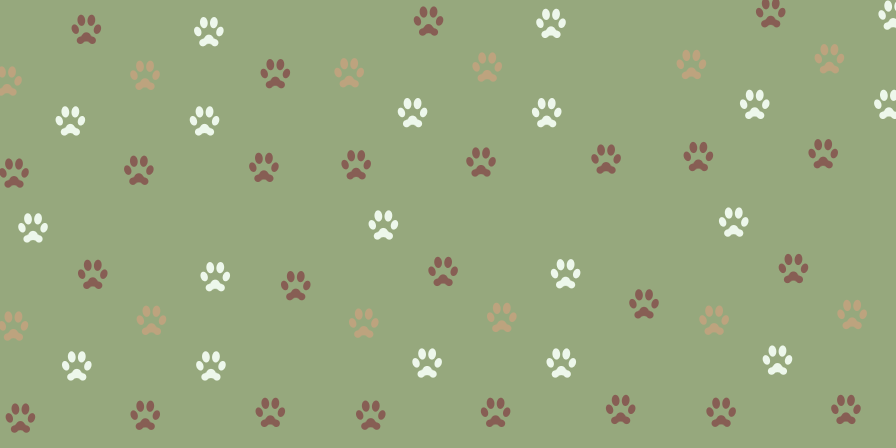
Reproduce this pattern procedurally as a Shadertoy shader.

```glsl
// Rows of brown, tan and white paw prints scattered on sage green.
#define CANVAS_UNITS 384.0               // layout units per canvas height
#define COLUMNS 3
#define ROWS 2
#define PRINTS 10
#define UPPER_STEP vec2(293.3, -7.1)     // column step of the upper row
#define LOWER_STEP vec2(300.3, -2.5)     // column step of the lower row
#define ROW_STEP vec2(5.5, 210.0)
#define SAGE vec3(0.59, 0.66, 0.49)
#define BROWN vec3(0.53, 0.37, 0.33)
#define TAN vec3(0.74, 0.64, 0.495)
#define WHITE vec3(0.93, 0.97, 0.92)

// Print centres in one cluster (x right, y down) and colour index.
const vec3 cluster[PRINTS] = vec3[PRINTS](
    vec3(22.8, -14.8, 2), vec3(74, 25, 0), vec3(179, 27, 2),
    vec3(6, 69.3, 1), vec3(124.3, 64.4, 1),
    vec3(60.3, 103.5, 2), vec3(175.3, 103.5, 2),
    vec3(12, 148.2, 0), vec3(119, 145.8, 0), vec3(226.2, 143.3, 0));

// Brown prints outside the repeating clusters.
const vec2 strays[3] = vec2[3](vec2(236, 63), vec2(253.5, 244.7), vec2(552, 260.3));

float smoothUnion(float a, float b, float k) {
    float h = max(k - abs(a - b), 0.0) / k;
    return min(a, b) - 0.25 * k * h * h;
}

// Approximate distance to a tilted ellipse.
float toe(vec2 p, vec2 radii, float tilt) {
    float c = cos(tilt), s = sin(tilt);
    p = vec2(c * p.x + s * p.y, c * p.y - s * p.x);
    float k = length(p / radii);
    return k * (k - 1.0) / max(length(p / (radii * radii)), 1e-3);
}

// Mirrored paw print, centred, y down.
float paw(vec2 p) {
    p.x = abs(p.x);
    float toes = min(toe(p - vec2(9.5, 0.0), vec2(3.0, 4.2), 0.35),
                     toe(p - vec2(4.3, -7.6), vec2(3.3, 4.8), 0.1));
    float heel = length(p - vec2(0.0, 6.6)) - 3.9;
    float lobe = length(p - vec2(5.1, 9.6)) - 3.1;
    return min(toes, smoothUnion(heel, lobe, 2.5));
}

// Keeps the nearest print: xy is the offset from it, z its colour index.
void keepNearest(inout vec3 nearest, vec2 offset, float tint) {
    if (dot(offset, offset) < dot(nearest.xy, nearest.xy)) nearest = vec3(offset, tint);
}

void mainImage(out vec4 fragColor, in vec2 fragCoord) {
    float unit = CANVAS_UNITS / iResolution.y;
    vec2 p = vec2(fragCoord.x, iResolution.y - fragCoord.y) * unit;

    // Repeating clusters
    vec3 nearest = vec3(1e4, 1e4, 0.0);
    for (int row = 0; row < ROWS; row++) {
        vec2 columnStep = row == 0 ? UPPER_STEP : LOWER_STEP;
        for (int column = 0; column < COLUMNS; column++) {
            vec2 local = p - float(row) * ROW_STEP - float(column) * columnStep;
            for (int i = 0; i < PRINTS; i++)
                keepNearest(nearest, local - cluster[i].xy, cluster[i].z);
        }
    }
    for (int i = 0; i < 3; i++) keepNearest(nearest, p - strays[i], 0.0);

    // Flat fill with an antialiased edge
    vec3 ink = nearest.z < 0.5 ? BROWN : nearest.z < 1.5 ? TAN : WHITE;
    float coverage = clamp(0.5 - paw(nearest.xy) / unit, 0.0, 1.0);
    fragColor = vec4(mix(SAGE, ink, coverage), 1.0);
}
```
